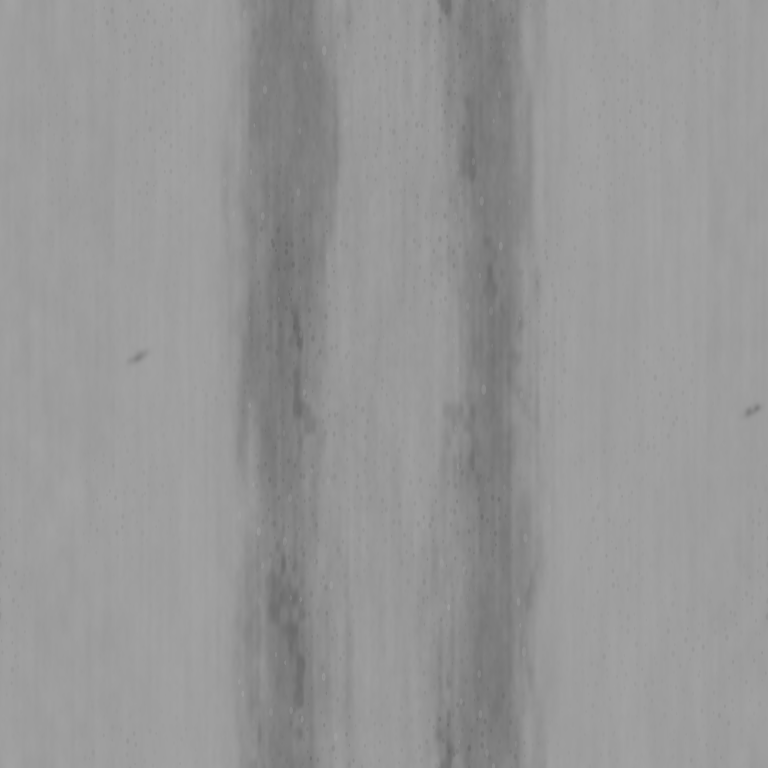
A Shadertoy shader for this texture:

```glsl
// Weathered grey metal with two dark vertical stain bands, fine streaks and pits; tiles both ways.
const float LIGHT_GREY = 0.622;
const float MID_GREY = 0.562;
const float DARK_GREY = 0.482;
const float LEFT_BAND = 0.375;
const float RIGHT_BAND = 0.632;
const float BAND_HALF_WIDTH = 0.060;
const float CORE_HALF_WIDTH = 0.034;
const float STREAK_CONTRAST = 0.034;
const float GRAIN_CONTRAST = 0.022;
const float PIT_DEPTH = 0.085;
const float CHIP_GLOW = 0.045;
const int SMUDGES = 2;
const float TAU = 6.2831853;

vec2 hash2(vec2 p) {
    vec3 q = fract(p.xyx * vec3(0.1031, 0.1030, 0.0973));
    q += dot(q, q.yzx + 33.33);
    return fract((q.xx + q.yz) * q.zy);
}

// Value noise that wraps after a whole number of cells, from -0.5 to 0.5.
float wrapNoise(vec2 uv, vec2 cells, float seed) {
    vec2 p = uv * cells;
    vec2 i = floor(p);
    vec2 f = fract(p);
    f = f * f * (3.0 - 2.0 * f);
    float a = hash2(mod(i, cells) + seed).x;
    float b = hash2(mod(i + vec2(1, 0), cells) + seed).x;
    float c = hash2(mod(i + vec2(0, 1), cells) + seed).x;
    float d = hash2(mod(i + vec2(1, 1), cells) + seed).x;
    return mix(mix(a, b, f.x), mix(c, d, f.x), f.y) - 0.5;
}

// Cellular flecks: soft spots of random size around one point per cell.
float flecks(vec2 uv, vec2 cells, float radius, float seed) {
    vec2 p = uv * cells;
    vec2 home = floor(p);
    float mask = 0.0;
    for (int y = -1; y <= 1; y++) {
        for (int x = -1; x <= 1; x++) {
            vec2 cell = home + vec2(x, y);
            vec2 id = mod(cell, cells) + seed;
            float size = radius * (0.4 + 0.6 * hash2(id + 71.0).x);
            float dist = length(p - cell - hash2(id));
            float strength = hash2(id + 37.0).y;
            mask = max(mask, strength * (1.0 - smoothstep(size * 0.3, size, dist)));
        }
    }
    return mask;
}

// Vertical stain whose edges wander with layered sines and fray along the streaks.
float stain(vec2 uv, float center, float halfWidth, float softness, float phase) {
    float y = TAU * uv.y;
    float sway = 0.007 * sin(y + phase) + 0.004 * sin(2.0 * y + phase * 2.3);
    float swell = 0.008 * sin(y + phase * 1.7) + 0.004 * sin(3.0 * y - phase);
    float fray = 0.026 * wrapNoise(uv, vec2(64, 5), 11.0 + phase)
               + 0.014 * wrapNoise(uv, vec2(100, 24), 23.0);
    float dist = abs(uv.x - center - sway) + fray - swell;
    return 1.0 - smoothstep(halfWidth - softness, halfWidth + softness, dist);
}

void mainImage(out vec4 fragColor, in vec2 fragCoord) {
    vec2 uv = fract(fragCoord / iResolution.xy);

    // Broad tone: a faint haze, two stains and their darker cores
    float haze = 1.0 - smoothstep(0.17, 0.25, abs(uv.x - 0.505));
    float bands = max(stain(uv, LEFT_BAND, BAND_HALF_WIDTH, 0.026, 1.0),
                      stain(uv, RIGHT_BAND, BAND_HALF_WIDTH, 0.026, 4.0));
    float cores = max(stain(uv, LEFT_BAND - 0.004, CORE_HALF_WIDTH, 0.024, 2.0),
                      stain(uv, RIGHT_BAND + 0.010, CORE_HALF_WIDTH, 0.026, 5.0));
    float tone = LIGHT_GREY - 0.022 * haze;
    tone = mix(tone, MID_GREY - 0.012, bands * 0.85);
    tone = mix(tone, DARK_GREY, cores * 0.88);

    // Streaks, cloudy mottling and fine grain
    float wear = 0.35 + 0.25 * haze + 0.4 * bands;
    float streaks = wrapNoise(uv, vec2(190, 7), 41.0) + 0.8 * wrapNoise(uv, vec2(85, 11), 53.0);
    float mottling = wrapNoise(uv, vec2(22, 9), 61.0) + 0.6 * wrapNoise(uv, vec2(60, 26), 67.0);
    float grain = wrapNoise(uv, vec2(230, 95), 73.0) + 0.6 * wrapNoise(uv, vec2(120, 64), 79.0);
    tone += wear * (STREAK_CONTRAST * streaks + GRAIN_CONTRAST * grain);
    tone += (0.010 + 0.020 * bands) * mottling;

    // Faintly worn panel that crosses the side edges
    float sideDistance = abs(fract(uv.x + 0.465) - 0.5);
    float panel = 1.0 - smoothstep(0.113, 0.116, sideDistance);
    tone -= panel * (0.006 + 0.012 * wrapNoise(uv, vec2(48, 36), 83.0));

    // Ragged dark scuffs inside the stains
    float scuffPatch = wrapNoise(uv, vec2(36, 9), 89.0) + 0.45 * wrapNoise(uv, vec2(130, 45), 97.0);
    tone -= 0.065 * bands * smoothstep(0.28, 0.58, scuffPatch);

    // Small pits gathered in patches, and a few pale chips
    float patches = smoothstep(-0.1, 0.4, wrapNoise(uv, vec2(14, 6), 101.0));
    float pits = flecks(uv, vec2(90, 50), 0.32, 103.0);
    tone -= PIT_DEPTH * pits * (0.10 + 0.55 * patches) * (0.45 + 0.55 * wear);
    float chips = flecks(uv, vec2(44, 20), 0.24, 107.0);
    tone += CHIP_GLOW * smoothstep(0.45, 0.9, chips) * bands;

    // Isolated dark smudges on the pale sides
    for (int i = 0; i < SMUDGES; i++) {
        float n = float(i);
        vec2 place = vec2(0.18 + 0.80 * n, 0.535 - 0.07 * n);
        vec2 offset = fract(uv - place + 0.5) - 0.5;
        offset.y -= 0.45 * offset.x;
        float ragged = 0.75 + 0.9 * wrapNoise(uv, vec2(150, 130), 109.0);
        tone -= 0.17 * ragged * exp(-dot(offset, offset * vec2(9000, 26000)));
    }

    fragColor = vec4(vec3(clamp(tone, 0.0, 1.0)), 1.0);
}
```
